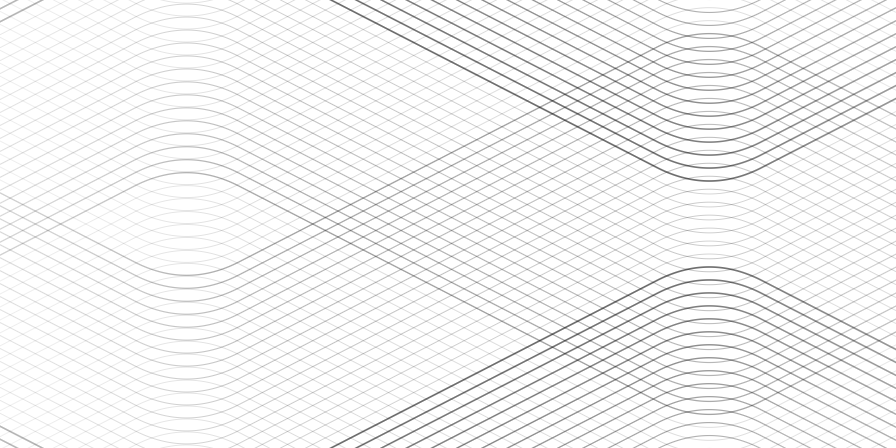
Give the GLSL for this background, as a Shadertoy shader.

```glsl
// Two mirrored families of thin grey lines weave a lattice on white paper.
// Each family repeats one rounded zigzag upward at an even spacing; every
// bundle of lines starts dark and bold, then thins and pales line by line.

const float CREST_X = 0.4167;      // x of the first crest
const float HALF_PERIOD = 1.1667;  // crest to trough, horizontally
const float ROUNDING = 0.117;      // half width of a rounded bend
const float SLOPE = 0.514;         // steepness of the straight runs
const float SPACING = 0.02894;     // vertical gap between lines
const float BASE_Y = 0.6146;       // crest height of the first bundle
const float BUNDLE = 18.0;         // lines per bundle

// Depth below the crest (x) and its steepness (y).
vec2 zigzag(float x) {
    float period = 2.0 * HALF_PERIOD;
    float fromCrest = abs(mod(x - CREST_X + HALF_PERIOD, period) - HALF_PERIOD);
    float fromTrough = HALF_PERIOD - fromCrest;
    float total = SLOPE * (HALF_PERIOD - ROUNDING);
    if (fromCrest < ROUNDING)
        return vec2(0.5 * fromCrest * fromCrest, fromCrest) * SLOPE / ROUNDING;
    if (fromTrough < ROUNDING)
        return vec2(total, 0.0)
             + vec2(-0.5 * fromTrough * fromTrough, fromTrough) * SLOPE / ROUNDING;
    return vec2(SLOPE * (fromCrest - 0.5 * ROUNDING), SLOPE);
}

// Share of a pixel covered by a line of the given width.
float lineCoverage(float dist, float width, float pixel) {
    float inner = max(dist - 0.5 * pixel, -0.5 * width);
    float outer = min(dist + 0.5 * pixel, 0.5 * width);
    return clamp((outer - inner) / pixel, 0.0, 1.0);
}

// Ink strength (x) and width (y) of a line, by its index in the family.
vec2 lineStyle(float index) {
    float bundle = floor(index / BUNDLE);
    float fade = fract((index + 0.5) / BUNDLE);
    if (bundle < 0.0) return vec2(0.14, 0.0021);
    if (bundle < 1.0) return mix(vec2(0.40, 0.0032), vec2(0.18, 0.0020), sqrt(fade));
    return mix(vec2(0.58, 0.0038), vec2(0.22, 0.0021), fade);
}

// Ink left at p by one family of lines.
float familyInk(vec2 p, float pixel) {
    vec2 wave = zigzag(p.x);
    float level = (p.y + wave.x - BASE_Y) / SPACING;
    float index = round(level);
    float dist = abs(level - index) * SPACING / sqrt(1.0 + wave.y * wave.y);
    vec2 style = lineStyle(index);
    return style.x * lineCoverage(dist, style.y, pixel);
}

// Lines grow paler towards the left and right borders.
float sideFade(float x) {
    float left = mix(0.5, 1.0, smoothstep(0.0, 0.75, x));
    float right = mix(1.0, 0.72, smoothstep(1.5, 2.0, x));
    return left * right;
}

void mainImage(out vec4 fragColor, in vec2 fragCoord) {
    float pixel = 1.0 / iResolution.y;
    vec2 p = fragCoord * pixel;
    float strength = sideFade(p.x);

    // The second family is the first one flipped top to bottom.
    float rising = strength * familyInk(p, pixel);
    float falling = strength * familyInk(vec2(p.x, 1.0 - p.y), pixel);

    vec3 paper = vec3(1.0);
    vec3 color = paper * (1.0 - rising) * (1.0 - falling);
    fragColor = vec4(color, 1.0);
}
```
